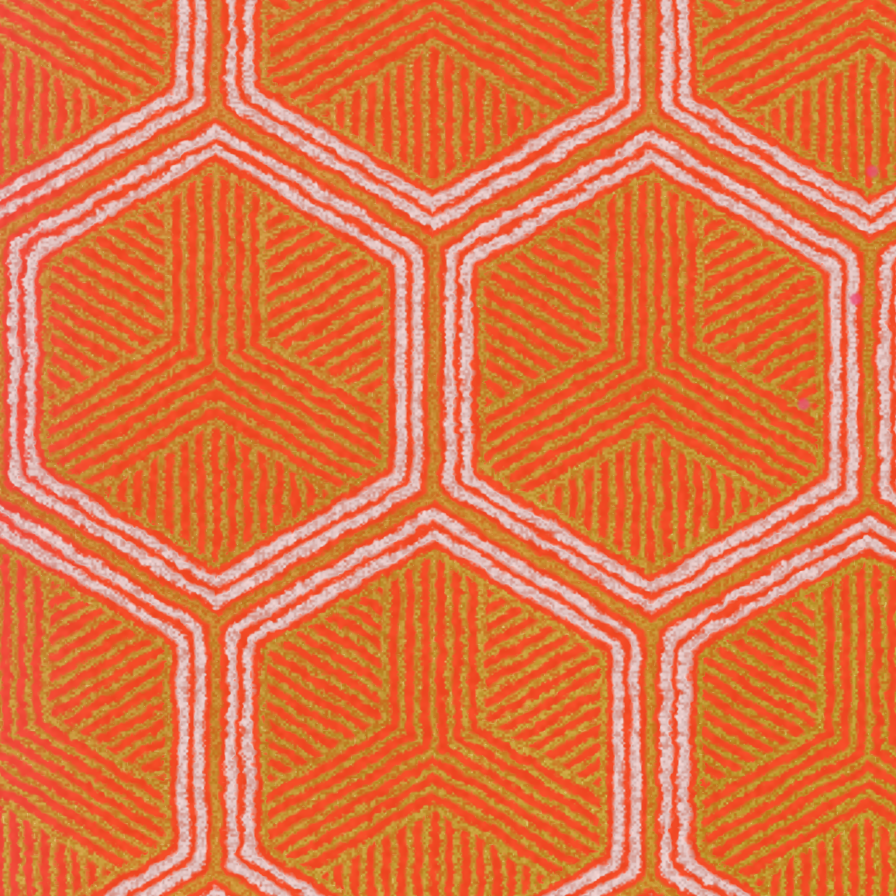
This pattern is drawn by a WebGL 1 fragment shader. Its source:

```glsl
precision highp float;
// Honeycomb of pointed hexagons, each outlined by two pale lines on red and
// filled with gold: a three-armed star of stripes with hatched wedges between.
// Folding gives the symmetry; value noise gives ragged, grainy printed ink.
uniform vec2 u_resolution;

float hash(vec2 p) {
  return fract(sin(dot(p, vec2(127.1, 311.7))) * 43758.5453);
}

float noise(vec2 p) {
  vec2 i = floor(p), f = fract(p);
  f = f * f * (3.0 - 2.0 * f);
  return mix(mix(hash(i), hash(i + vec2(1.0, 0.0)), f.x),
             mix(hash(i + vec2(0.0, 1.0)), hash(i + vec2(1.0, 1.0)), f.x), f.y);
}

// Offset from the centre of the nearest hexagon, whose width is one
vec2 hexCell(vec2 p) {
  vec2 s = vec2(1.0, 1.7320508);
  vec2 a = mod(p + 0.5 * s, s) - 0.5 * s;
  vec2 b = mod(p, s) - 0.5 * s;
  return dot(a, a) < dot(b, b) ? a : b;
}

// Soft coverage of a line of the given half width
float line(float dist, float halfWidth, float soft) {
  return 1.0 - smoothstep(halfWidth - soft, halfWidth + soft, abs(dist));
}

float stripes(float x, float phase, float soft) {
  return line(mod(x + phase, 0.036) - 0.018, 0.0098, soft);
}

void main() {
  float side = min(u_resolution.x, u_resolution.y);
  vec2 uv = gl_FragCoord.xy / side;
  float soft = max(0.0055, 1.2 / (side * 0.4857));

  // Grain from fine to coarse
  float fine = noise(uv * 340.0) - 0.5;
  float medium = noise(uv * 150.0 + 31.0) - 0.5;
  float broad = noise(uv * 5.0 + 7.0) - 0.5;

  // Grid with a slight slant, and a wobble for the uneven print
  vec2 p = (uv - vec2(0.241, 0.592)) / 0.4857;
  p.y = (p.y + 0.015 * p.x) / 1.012;
  vec2 wobble = vec2(noise(uv * 45.0), noise(uv * 45.0 + 57.0)) - 0.5;
  p += 0.009 * wobble + 0.006 * vec2(medium, noise(uv * 150.0 + 83.0) - 0.5);
  vec2 cell = hexCell(p);
  float tone = hash(floor((p - cell) * 2.0 + 0.5)) - 0.5;

  // Distance inward from the shared edge, with eased corners
  vec2 a = abs(cell);
  float slant = 0.5 * a.x + 0.8660254 * a.y;
  float ease = max(0.03 - abs(a.x - slant), 0.0);
  float edge = 0.5 - max(a.x, slant) - ease * ease * 4.0;

  // Fold the three arms onto the upward one
  vec2 bisector = vec2(-0.5, 0.8660254);
  vec2 q = vec2(a.x, cell.y);
  q -= 2.0 * min(dot(q, bisector), 0.0) * bisector;
  q.x = abs(q.x);

  // Red stripes along the arms, and hatching in the wedges between them
  float ragged = 0.006 * fine + 0.004 * medium;
  float arm = stripes(q.x + ragged, 0.0, soft);
  float hatch = stripes(dot(q, bisector) + ragged, 0.018, soft);
  hatch *= smoothstep(0.114, 0.124, q.x + ragged);
  float red = mix(arm, hatch, step(0.108, q.x));
  red *= smoothstep(0.114, 0.124, edge + 2.0 * ragged);

  // Gold field and the thin gold seam between hexagons
  float field = smoothstep(0.103 - soft, 0.103 + soft, edge + ragged);
  float seam = line(edge + ragged, 0.0115, soft);
  float gold = max(field * (1.0 - red), seam * 0.9);
  gold *= clamp(0.93 + 0.55 * fine + 0.35 * medium, 0.0, 1.0);

  // Twin pale outlines, thinned where the ink is worn
  float worn = 0.004 * smoothstep(0.62, 0.9, noise(uv * 28.0 + 13.0));
  float pale = max(line(edge - 0.037 + ragged, 0.0122 - worn, soft),
                   line(edge - 0.0755 + ragged, 0.0125 - worn, soft));
  pale *= clamp(0.97 + 0.35 * fine + 0.3 * medium, 0.0, 1.0);

  // Inks: pinker red at the left, greener gold toward the lower right
  vec3 redInk = vec3(0.95, 0.29, 0.145);
  redInk = mix(redInk, vec3(0.94, 0.29, 0.26), 0.7 * smoothstep(0.15, 0.0, uv.x));
  vec3 goldInk = vec3(0.765, 0.575, 0.2) + vec3(-0.04, 0.015, -0.05) * (uv.x - uv.y);
  goldInk += 0.03 * tone + 0.05 * broad + vec3(0.13, 0.14, 0.18) * fine;
  vec3 color = mix(redInk + 0.05 * medium, goldInk, gold);
  color = mix(color, vec3(0.875, 0.755, 0.745) + 0.13 * fine + 0.06 * medium, pale);

  // Bright metallic flecks and a few stray pink specks
  float fleck = smoothstep(0.83, 0.97, noise(uv * 260.0 + 19.0));
  color += fleck * gold * (1.0 - pale) * vec3(0.06, 0.08, 0.14);
  vec2 spot = floor(uv * 14.0);
  vec2 at = fract(uv * 14.0) - 0.25 - 0.5 * vec2(hash(spot + 3.0), hash(spot + 9.0));
  float speck = step(0.985, hash(spot)) * (1.0 - smoothstep(0.05, 0.13, length(at)));
  color = mix(color, vec3(0.93, 0.3, 0.47), 0.75 * speck);

  gl_FragColor = vec4(clamp(color, 0.0, 1.0), 1.0);
}
```
